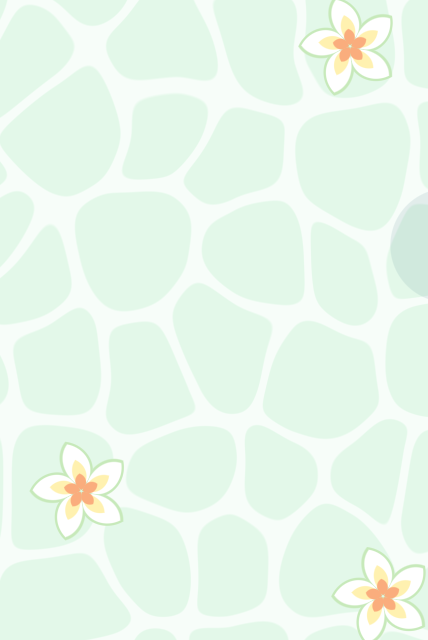
A Shadertoy shader for this pattern:

```glsl
// Pale mint paving stones with soft white joints, scattered five-petal blossoms
// and a faint grey disc. Stones are warped Voronoi cells whose corners are rounded
// by a smooth minimum; petals are lens shapes folded around a centre.

const vec3 STONE = vec3(0.890, 0.973, 0.914);
const vec3 JOINT = vec3(0.970, 0.994, 0.978);
const vec3 PETAL = vec3(1.0);
const vec3 RIM = vec3(0.78, 0.915, 0.73);
const vec3 YELLOW = vec3(1.0, 0.945, 0.69);
const vec3 ORANGE = vec3(0.98, 0.68, 0.49);
const vec3 DISC_TINT = vec3(0.40, 0.57, 0.61);

const vec2 STONE_DENSITY = vec2(4.2, 3.9);  // stones per canvas width
const float JITTER = 0.76;
const float JOINT_HALF = 0.044;             // in stone units
const float CORNER_SHARPNESS = 14.0;
const float WARP = 0.11;

const int FLOWER_COUNT = 3;
const vec2 FLOWERS[FLOWER_COUNT] = vec2[](
    vec2(0.818, 1.387), vec2(0.190, 0.348), vec2(0.895, 0.102));
const float FLOWER_RADIUS = 0.121;
const float RIM_WIDTH = 0.0062;
const float PETAL_TWIST = 2.6;
const float SECTOR = 1.2566371;             // a fifth of a turn

const vec3 DISC = vec3(1.045, 0.922, 0.133); // centre and radius
const float DISC_OPACITY = 0.15;

vec2 hash2(vec2 p) {
    p = vec2(dot(p, vec2(127.1, 311.7)), dot(p, vec2(269.5, 183.3)));
    return fract(sin(p) * 43758.5453);
}

// Smooth two-channel value noise
vec2 noise2(vec2 p) {
    vec2 i = floor(p), f = fract(p);
    f = f * f * (3.0 - 2.0 * f);
    vec2 low = mix(hash2(i), hash2(i + vec2(1, 0)), f.x);
    vec2 high = mix(hash2(i + vec2(0, 1)), hash2(i + vec2(1, 1)), f.x);
    return mix(low, high, f.y);
}

vec2 seedPoint(vec2 cell) {
    return cell + 0.5 + JITTER * (hash2(cell + 17.0) - 0.5);
}

// Distance to the nearest cell border, with rounded corners
float stoneDistance(vec2 p) {
    vec2 base = floor(p), nearest = vec2(0), owner = base;
    float best = 1e3;
    for (int y = -1; y <= 1; y++)
    for (int x = -1; x <= 1; x++) {
        vec2 cell = base + vec2(x, y);
        vec2 toSeed = seedPoint(cell) - p;
        float d = dot(toSeed, toSeed);
        if (d < best) { best = d; nearest = toSeed; owner = cell; }
    }
    float sum = 0.0;
    for (int y = -2; y <= 2; y++)
    for (int x = -2; x <= 2; x++) {
        if (x == 0 && y == 0) continue;
        vec2 toSeed = seedPoint(owner + vec2(x, y)) - p;
        float d = dot(0.5 * (nearest + toSeed), normalize(toSeed - nearest));
        sum += exp(-CORNER_SHARPNESS * d);
    }
    return -log(sum) / CORNER_SHARPNESS;
}

// Lens along x from start to end with the given half width
float lens(vec2 p, float start, float end, float halfWidth) {
    float halfLength = 0.5 * (end - start);
    float radius = (halfLength * halfLength + halfWidth * halfWidth) / (2.0 * halfWidth);
    vec2 q = vec2(p.x - 0.5 * (start + end), abs(p.y) + radius - halfWidth);
    return length(q) - radius;
}

float cover(float d, float blur) {
    return 1.0 - smoothstep(-blur, blur, d);
}

vec3 drawFlower(vec3 color, vec2 p, float blur) {
    float r = length(p);
    if (r > FLOWER_RADIUS * 1.1) return color;
    // Fold all petals onto one, bending them slightly
    float angle = atan(p.y, p.x + 1e-6) + PETAL_TWIST * (r - FLOWER_RADIUS);
    angle = mod(angle - 0.5 * SECTOR + 0.5 * SECTOR * 2.0, SECTOR) - 0.5 * SECTOR;
    vec2 q = r * vec2(cos(angle), sin(angle));
    float petal = lens(q, 0.002, FLOWER_RADIUS, 0.036);
    color = mix(color, RIM, cover(petal, blur));
    color = mix(color, PETAL, cover(petal + RIM_WIDTH, blur));
    color = mix(color, YELLOW, cover(lens(q, 0.008, 0.074, 0.016), blur));
    return mix(color, ORANGE, cover(lens(q, 0.003, 0.041, 0.0125), blur));
}

void mainImage(out vec4 fragColor, in vec2 fragCoord) {
    vec2 uv = fragCoord / iResolution.x;
    float blur = 0.8 / iResolution.x;

    // Paving
    vec2 p = uv * STONE_DENSITY + 3.0;
    p += WARP * 2.0 * (noise2(p * 1.7) - 0.5);
    float joint = JOINT_HALF - stoneDistance(p);
    vec3 color = mix(JOINT, STONE, cover(joint, 1.2 * blur * STONE_DENSITY.x));

    // Blossoms, all with one petal pointing left
    for (int i = 0; i < FLOWER_COUNT; i++)
        color = drawFlower(color, (uv - FLOWERS[i]) * vec2(-1.0, 1.0), blur);

    // Translucent disc
    float disc = length(uv - DISC.xy) - DISC.z;
    color = mix(color, DISC_TINT, DISC_OPACITY * cover(disc, blur));
    fragColor = vec4(color, 1.0);
}
```
